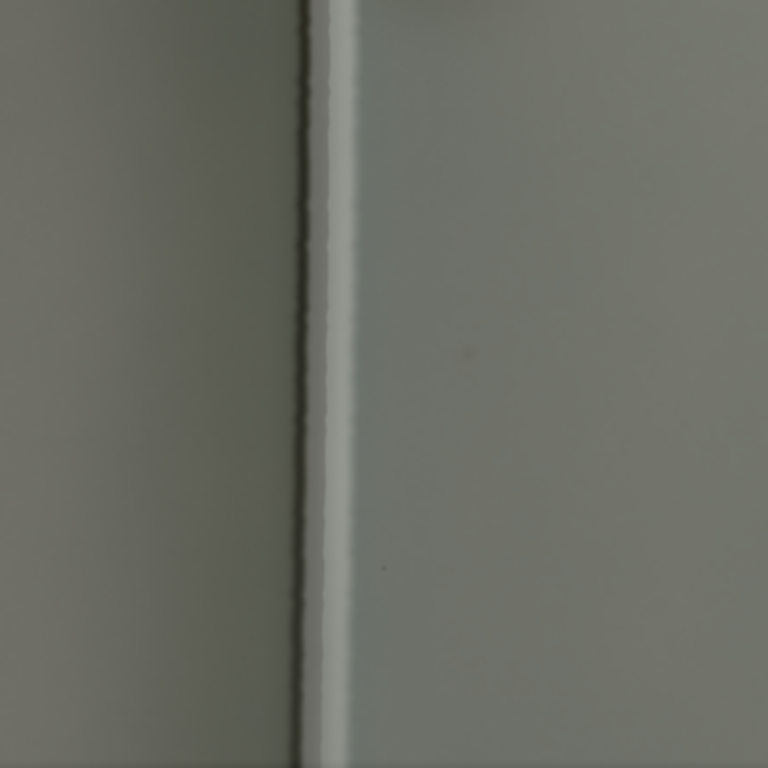
A Shadertoy shader for this texture:

```glsl
#define SEAM_BASE 0.384
#define SEAM_LEAN 0.018
#define SEAM_BOW 0.006
#define GROOVE_WIDTH 0.0085
#define LIP_START 0.013
#define RIDGE_START 0.0335
#define RIDGE_END 0.0705
#define WOBBLE 0.0022
#define MOTTLE 0.016
#define GRAIN 0.008

float hash(vec2 p) {
    return fract(sin(dot(p, vec2(127.1, 311.7))) * 43758.545);
}

float noise(vec2 p) {
    vec2 cell = floor(p), f = fract(p);
    f = f * f * (3.0 - 2.0 * f);
    float low = mix(hash(cell), hash(cell + vec2(1, 0)), f.x);
    float high = mix(hash(cell + vec2(0, 1)), hash(cell + vec2(1, 1)), f.x);
    return mix(low, high, f.y);
}

float fbm(vec2 p) {
    float sum = 0.0, amplitude = 0.5;
    for (int i = 0; i < 4; i++) {
        sum += amplitude * (noise(p) - 0.5);
        p = p * 2.03 + 17.3;
        amplitude *= 0.5;
    }
    return sum;
}

// Panel left of the seam, falling into shade towards it
vec3 leftPanel(vec2 uv, float d) {
    vec3 color = mix(vec3(0.435, 0.435, 0.405), vec3(0.35, 0.36, 0.318),
                     smoothstep(0.0, 0.36, uv.x));
    color -= 0.018 * smoothstep(0.6, 1.0, uv.y) * (1.0 - uv.x);
    return color - 0.025 * smoothstep(-0.05, 0.0, d);
}

// Panel right of the seam, lighter towards the upper right
vec3 rightPanel(vec2 uv, float d) {
    vec3 color = mix(vec3(0.425, 0.435, 0.405), vec3(0.465, 0.473, 0.437),
                     smoothstep(0.45, 1.0, uv.x) * (0.35 + 0.65 * uv.y));
    color += vec3(-0.005, 0.014, 0.014) * exp(-max(d - RIDGE_END, 0.0) / 0.05);
    vec2 topShade = (uv - vec2(0.56, 1.03)) / vec2(0.12, 0.07);
    return color - vec3(0.025, 0.03, 0.035) * exp(-dot(topShade, topShade));
}

// Soft dark speck on the surface
float speck(vec2 uv, vec2 center, float radius) {
    vec2 q = (uv - center) / radius;
    return exp(-dot(q, q));
}

void mainImage(out vec4 fragColor, in vec2 fragCoord) {
    vec2 uv = fragCoord / iResolution.xy;
    float seam = SEAM_BASE + SEAM_LEAN * uv.y - SEAM_BOW * uv.y * uv.y;
    float d = uv.x - seam;
    float ripple = WOBBLE * (noise(vec2(3.0, uv.y * 75.0)) - 0.5);
    float edge = d + ripple;

    vec3 color = leftPanel(uv, d);

    // Narrow lip beside the groove
    vec3 lip = vec3(0.425, 0.425, 0.402) + 0.025 * smoothstep(0.02, 0.032, d);
    color = mix(color, lip, smoothstep(0.002, LIP_START, edge));

    // Lit ridge with a crisp left side and a soft right side
    vec3 ridge = mix(vec3(0.535, 0.55, 0.522), vec3(0.575, 0.59, 0.562),
                     smoothstep(RIDGE_START, 0.055, d));
    ridge -= 0.025 * (1.0 - smoothstep(0.0, 0.4, uv.y));
    color = mix(color, ridge, smoothstep(-0.003, 0.003, edge - RIDGE_START));
    color = mix(color, rightPanel(uv, d),
                smoothstep(-0.014, 0.009, edge - RIDGE_END));

    // Dark groove, deeper towards the top
    float g = edge / (GROOVE_WIDTH * mix(1.05, 0.95, uv.y));
    float groove = exp(-g * g) * mix(0.72, 0.9, smoothstep(0.0, 0.7, uv.y));
    color = mix(color, vec3(0.15, 0.15, 0.115), groove);

    // Cloudy tint, fine grain and specks
    float cloud = fbm(uv * vec2(7.0, 5.0));
    color += MOTTLE * cloud * vec3(1.2, 0.8, 0.7);
    color += GRAIN * fbm(uv * 110.0);
    color -= 0.06 * speck(uv, vec2(0.5, 0.26), 0.003);
    color -= vec3(0.015, 0.025, 0.025) * speck(uv, vec2(0.61, 0.54), 0.008);

    // Thin shade along the bottom border
    color -= 0.03 * (1.0 - smoothstep(0.0, 0.012, uv.y));
    fragColor = vec4(color, 1.0);
}
```
